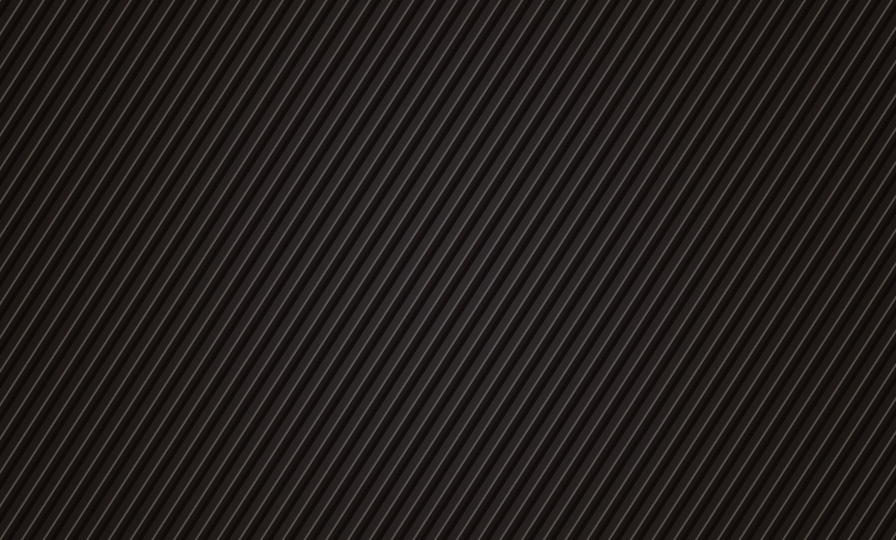
Give the GLSL for this pattern, as a Shadertoy shader.

```glsl
// Dark diagonal pinstripes with grooves, lit by a soft glow in the middle.

// Coverage of a band at a given centre and width within each unit repeat
float band(float t, float centre, float width, float blur) {
    float d = abs(fract(t - centre + 0.5) - 0.5) - 0.5 * width;
    return 1.0 - smoothstep(-blur, blur, d);
}

void mainImage(out vec4 fragColor, in vec2 fragCoord) {
    vec2 p = fragCoord / iResolution.x;
    vec2 middle = 0.5 * iResolution.xy / iResolution.x;

    // Slanted stripe coordinate: one unit per repeat
    float repeats = 41.2;
    float t = (p.x - 0.645 * p.y) * repeats;
    float blur = 0.7 * repeats / iResolution.x;

    // Radial glow that fades towards the left and right edges
    vec2 q = (p - middle) * vec2(1.0, 0.85);
    float glow = 1.0 - smoothstep(0.0, 0.5, length(q));

    // Flat stripe, raised stripe, groove and thin highlight
    vec3 flatStripe = mix(vec3(0.098, 0.074, 0.064), vec3(0.115, 0.095, 0.092), glow);
    vec3 raisedStripe = mix(vec3(0.118, 0.092, 0.082), vec3(0.175, 0.160, 0.162), glow);
    vec3 groove = mix(vec3(0.060, 0.041, 0.034), vec3(0.070, 0.052, 0.046), glow);
    vec3 highlight = mix(vec3(0.310, 0.285, 0.275), vec3(0.345, 0.328, 0.328), glow);

    vec3 colour = mix(flatStripe, raisedStripe, band(t, 0.75, 0.46, blur));
    colour = mix(colour, groove, band(t, 0.41, 0.22, blur));
    colour = mix(colour, highlight, band(t, 0.0, 0.11, blur));

    fragColor = vec4(colour, 1.0);
}
```
